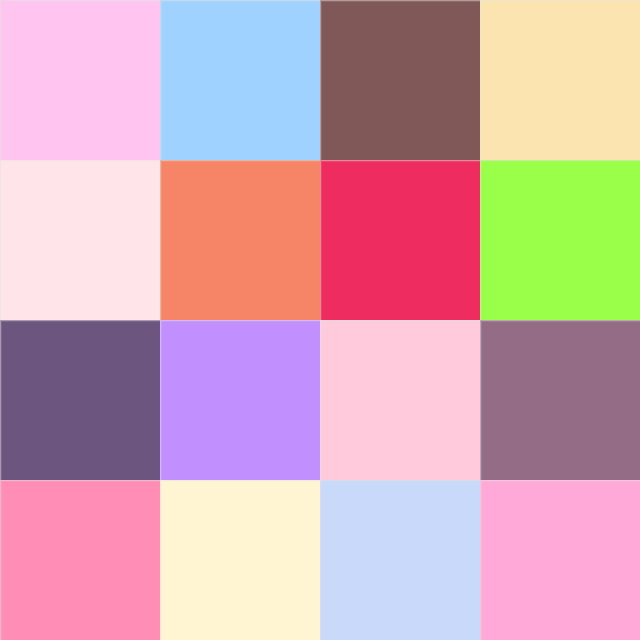
Write a WebGL 2 fragment shader that draws this pattern.

```glsl
#version 300 es
precision highp float;

uniform vec2 u_resolution;
out vec4 fragColor;

// Layout, in units of the canvas
const int GRID = 4;
const float LINE_WIDTH = 1.0 / 512.0;
const float LINE_OPACITY = 0.5;
const vec3 LINE_COLOR = vec3(0.90, 0.88, 0.88);

// Swatches
const vec3 ORCHID = vec3(1.00, 0.773, 0.941);
const vec3 SKY = vec3(0.627, 0.824, 1.00);
const vec3 BROWN = vec3(0.502, 0.345, 0.345);
const vec3 SAND = vec3(0.988, 0.894, 0.69);
const vec3 BLUSH = vec3(1.00, 0.894, 0.918);
const vec3 CORAL = vec3(0.961, 0.522, 0.40);
const vec3 CRIMSON = vec3(0.937, 0.173, 0.373);
const vec3 LIME = vec3(0.60, 1.00, 0.282);
const vec3 PLUM = vec3(0.424, 0.333, 0.498);
const vec3 VIOLET = vec3(0.761, 0.561, 1.00);
const vec3 ROSE = vec3(1.00, 0.796, 0.863);
const vec3 MAUVE = vec3(0.58, 0.424, 0.525);
const vec3 PINK = vec3(1.00, 0.553, 0.71);
const vec3 CREAM = vec3(1.00, 0.961, 0.827);
const vec3 PERIWINKLE = vec3(0.784, 0.851, 0.98);
const vec3 CANDY = vec3(1.00, 0.663, 0.851);

// Rows run from top to bottom
const vec3 SWATCHES[16] = vec3[16](
    ORCHID, SKY, BROWN, SAND,
    BLUSH, CORAL, CRIMSON, LIME,
    PLUM, VIOLET, ROSE, MAUVE,
    PINK, CREAM, PERIWINKLE, CANDY
);

vec3 swatchColor(ivec2 cell) {
    ivec2 c = clamp(cell, ivec2(0), ivec2(GRID - 1));
    return SWATCHES[c.y * GRID + c.x];
}

// Coverage of the line along the left and top sides of a cell
float edgeLine(vec2 local, vec2 pixel) {
    vec2 fromEdge = local / float(GRID);
    vec2 coverage = clamp((LINE_WIDTH - fromEdge) / pixel + 0.5, 0.0, 1.0);
    return max(coverage.x, coverage.y);
}

void main() {
    vec2 uv = gl_FragCoord.xy / u_resolution;
    vec2 fromTopLeft = vec2(uv.x, 1.0 - uv.y);
    vec2 grid = fromTopLeft * float(GRID);

    vec3 color = swatchColor(ivec2(floor(grid)));
    float line = edgeLine(fract(grid), 1.0 / u_resolution);
    color = mix(color, LINE_COLOR, line * LINE_OPACITY);

    fragColor = vec4(color, 1.0);
}
```
